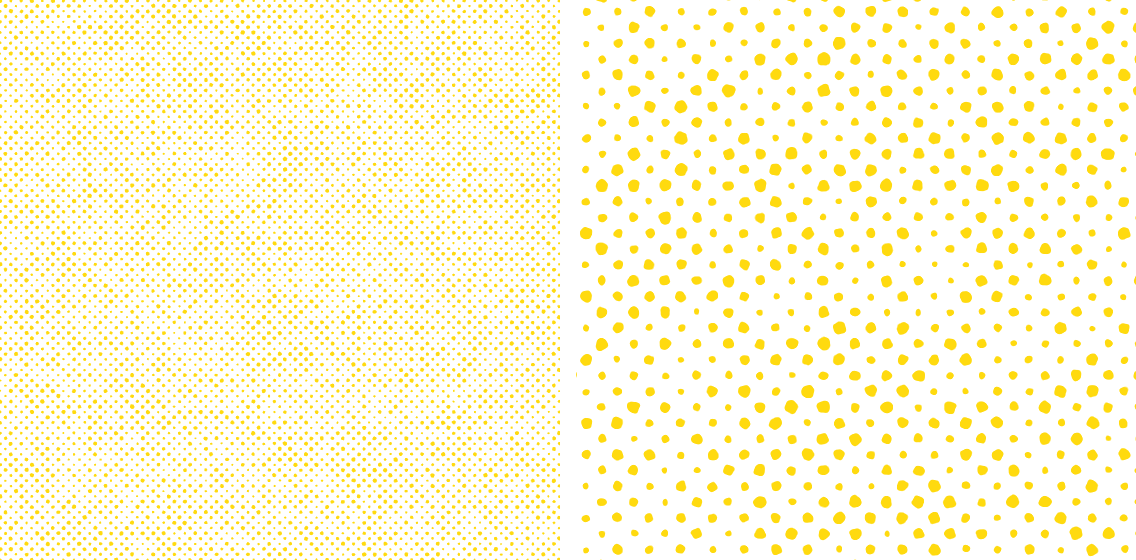
Left, the full canvas; right, a detail of the centre.
This pattern is drawn by a WebGL 1 fragment shader. Its source:

```glsl
precision highp float;
// Fine staggered field of small yellow dots on white, like hand-inked halftone.
// Two interleaved square lattices place the dots; hashes vary size and position,
// and gradient noise roughens each outline and gently shifts the overall tone.

uniform vec2 u_resolution;

#define REPEATS 53.1                  // lattice cells across the canvas
#define ORIGIN vec2(0.02, 0.07)       // first dot, in cells from the top left
#define RADIUS_MIN 0.095              // dot radii, in cells
#define RADIUS_MAX 0.200
#define JITTER 0.035                  // spread of dot centres, in cells
#define ROUGHNESS 0.055               // outline wobble, in cells
#define ROUGH_SCALE 5.0               // wobble frequency, per cell
#define TONE_DRIFT 0.020              // broad change of radius, in cells
#define TONE_SCALE 0.17               // drift frequency, per cell
#define INK vec3(1.0, 0.855, 0.06)
#define PAPER vec3(1.0)

vec2 hash2(vec2 p) {
  vec3 q = fract(p.xyx * vec3(0.1031, 0.1030, 0.0973));
  q += dot(q, q.yzx + 33.33);
  return fract((q.xx + q.yz) * q.zy);
}

float cornerSlope(vec2 corner, vec2 offset) {
  float angle = 6.2832 * hash2(corner).x;
  return dot(vec2(cos(angle), sin(angle)), offset);
}

float gradientNoise(vec2 p) {
  vec2 i = floor(p);
  vec2 f = p - i;
  vec2 s = f * f * f * (f * (f * 6.0 - 15.0) + 10.0);
  vec2 e = vec2(1.0, 0.0);
  float low = mix(cornerSlope(i, f), cornerSlope(i + e, f - e), s.x);
  float high = mix(cornerSlope(i + e.yx, f - e.yx),
                   cornerSlope(i + e.xx, f - e.xx), s.x);
  return mix(low, high, s.y);
}

// Signed distance to the nearest dot of one lattice, shifted by a phase.
float dotDistance(vec2 p, float phase) {
  vec2 id = floor(p - phase + 0.5);
  vec2 seed = id + 17.0 + 211.0 * phase;
  vec2 centre = id + phase + JITTER * (hash2(seed + 71.0) - 0.5);
  float radius = mix(RADIUS_MIN, RADIUS_MAX, hash2(seed).y);
  radius += TONE_DRIFT * gradientNoise(centre * TONE_SCALE + 40.0);
  return length(p - centre) - radius;
}

void main() {
  // Lattice coordinates, measured down from the top left.
  float pixel = REPEATS / min(u_resolution.x, u_resolution.y);
  vec2 fromTop = vec2(gl_FragCoord.x, u_resolution.y - gl_FragCoord.y);
  vec2 p = fromTop * pixel - ORIGIN;

  // Both lattices share one roughened edge.
  float d = min(dotDistance(p, 0.0), dotDistance(p, 0.5));
  d += ROUGHNESS * gradientNoise(p * ROUGH_SCALE + 90.0);

  float coverage = clamp(0.5 - d / pixel, 0.0, 1.0);
  gl_FragColor = vec4(mix(PAPER, INK, coverage), 1.0);
}
```
